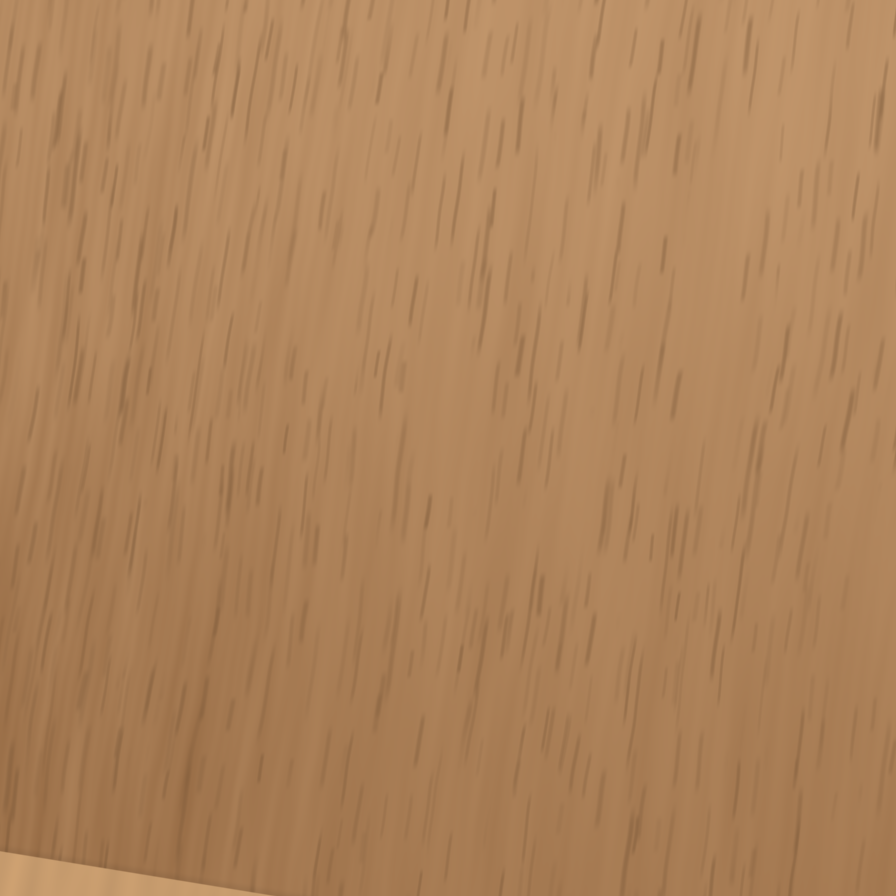
Reproduce this texture procedurally as a Shadertoy shader.

```glsl
// Warm brown wood veneer with slanted dark pores and a pale board at the lower left corner.

const vec3 DARK_WOOD  = vec3(0.565, 0.395, 0.245);
const vec3 LIGHT_WOOD = vec3(0.745, 0.575, 0.410);
const vec3 PORE_COLOR = vec3(0.455, 0.325, 0.205);
const vec3 PALE_BOARD = vec3(0.780, 0.610, 0.430);

const float GRAIN_SLANT   = 0.135;  // sideways drift of the grain per unit of height
const float GRAIN_WAVE    = 0.012;
const float STREAK_DEPTH  = 0.16;
const float PORE_STRENGTH = 0.50;
const int   PORE_LAYERS   = 4;
const float BOARD_HEIGHT  = 0.050;
const float BOARD_SLOPE   = 0.163;

float hash(vec2 p) {
    vec3 q = fract(vec3(p.xyx) * 0.1031);
    q += dot(q, q.yzx + 33.33);
    return fract((q.x + q.y) * q.z);
}

vec2 gradient(vec2 cell) {
    float angle = 6.2832 * hash(cell + 71.0);
    return vec2(cos(angle), sin(angle));
}

float gradientNoise(vec2 p) {
    vec2 i = floor(p), f = p - i;
    vec2 u = f * f * f * (f * (f * 6.0 - 15.0) + 10.0);
    vec2 e = vec2(1.0, 0.0);
    float low  = mix(dot(gradient(i), f), dot(gradient(i + e), f - e), u.x);
    float high = mix(dot(gradient(i + e.yx), f - e.yx),
                     dot(gradient(i + 1.0), f - 1.0), u.x);
    return mix(low, high, u.y);
}

// One layer of short tapered strokes, one candidate per cell of staggered columns.
float poreLayer(vec2 p, vec2 cellSize, float density, float seed) {
    p.x += seed * 0.37 * cellSize.x;
    float column = floor(p.x / cellSize.x);
    p.y += cellSize.y * hash(vec2(column, seed));
    vec2 cell = vec2(column, floor(p.y / cellSize.y));
    vec2 local = p - (cell + 0.5) * cellSize;
    vec2 key = cell + seed * 19.0;

    float halfLength = cellSize.y * mix(0.22, 0.49, hash(key + 3.0));
    float halfWidth = mix(0.0028, 0.0050, hash(key + 5.0));
    float shift = (hash(key + 7.0) - 0.5) * (cellSize.x - 2.0 * halfWidth);
    float lean = (hash(key + 9.0) - 0.5) * 0.03;

    float across = abs(local.x - shift - lean * local.y) / halfWidth;
    float along = abs(local.y) / halfLength;
    float shape = (1.0 - smoothstep(0.1, 1.0, across)) * (1.0 - smoothstep(0.55, 1.0, along));
    float present = smoothstep(0.0, 0.12, density - hash(key + 11.0));
    float strength = mix(0.30, 1.0, pow(hash(key + 13.0), 1.5));
    return shape * present * strength;
}

// Grain coordinates: x runs across the fibres, y along them.
vec2 grainSpace(vec2 uv) {
    float wave = GRAIN_WAVE * gradientNoise(uv * vec2(3.0, 2.5) + 4.0);
    float jitter = 0.002 * gradientNoise(uv * vec2(30.0, 18.0));
    return vec2(uv.x - GRAIN_SLANT * uv.y + wave + jitter + 1.0, uv.y + 1.0);
}

vec3 veneer(vec2 uv) {
    vec2 grain = grainSpace(uv);
    float leftSide = 1.0 - smoothstep(0.05, 0.50, uv.x);

    // Light falls off towards the bottom and the left.
    float tone = 0.29 + 0.52 * smoothstep(-0.15, 1.05, uv.y) + 0.17 * smoothstep(0.0, 0.65, uv.x);

    // Broad soft bands and fine fibres.
    float broad = gradientNoise(grain * vec2(11.0, 1.3));
    float medium = gradientNoise(grain * vec2(38.0, 3.5) + 17.0);
    float fine = gradientNoise(grain * vec2(95.0, 4.0) + 41.0);
    tone += STREAK_DEPTH * (0.8 * broad + 0.7 * medium + fine * mix(0.4, 1.4, leftSide));
    vec3 color = mix(DARK_WOOD, LIGHT_WOOD, clamp(tone, 0.0, 1.1));

    // Pores gather in loose clusters and grow denser on the left.
    float cluster = gradientNoise(grain * vec2(9.0, 5.0) + 8.0);
    float density = 0.44 + 0.45 * cluster + 0.20 * leftSide;
    float clear = 1.0;
    for (int i = 0; i < PORE_LAYERS; i++) {
        float n = float(i);
        vec2 cellSize = vec2(0.024 + 0.004 * n, 0.085 + 0.027 * n);
        clear *= 1.0 - PORE_STRENGTH * poreLayer(grain, cellSize, density, n + 1.0);
    }
    vec3 poreShade = mix(PORE_COLOR, color, 0.25);
    return mix(color, poreShade, 1.0 - clear);
}

vec3 paleBoard(vec2 uv) {
    float stripes = gradientNoise(vec2(uv.x - 0.2 * uv.y, uv.y * 0.1) * 45.0);
    return PALE_BOARD * (1.0 + 0.07 * stripes);
}

void mainImage(out vec4 fragColor, in vec2 fragCoord) {
    vec2 uv = fragCoord / iResolution.xy;
    float pixel = 1.0 / iResolution.y;

    float edge = BOARD_HEIGHT - BOARD_SLOPE * uv.x - uv.y;
    float board = smoothstep(-pixel, pixel, edge);
    float contact = 0.06 * smoothstep(-0.010, 0.0, edge);
    vec3 color = mix(veneer(uv) * (1.0 - contact), paleBoard(uv), board);
    fragColor = vec4(color, 1.0);
}
```
